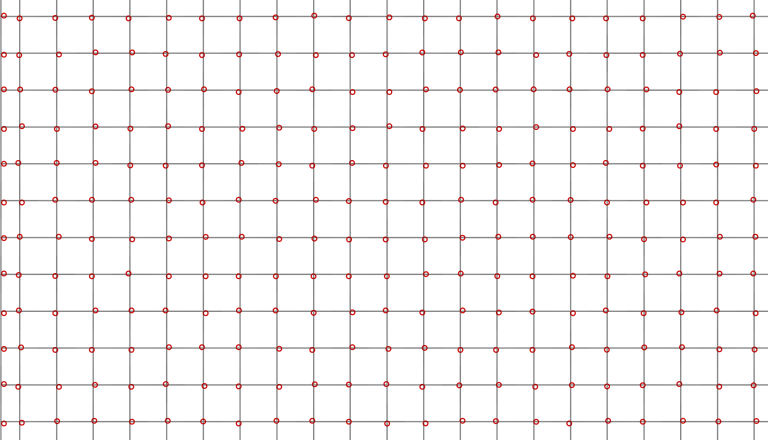
Write a WebGL 1 fragment shader that draws this pattern.

```glsl
precision highp float;
// A thin grey square grid on white, with a small red ring near every crossing.
// The nearest crossing is found by rounding; hashes shift lines and rings a little.
// One extra narrow column hugs the left edge.

uniform vec2 u_resolution;

// Lengths are fractions of the canvas width.
const vec2 GRID_ORIGIN = vec2(0.0258, 0.0238);
const vec2 GRID_PITCH = vec2(0.04781, 0.04797);
const float EDGE_LINE_X = 0.0012;
const float EDGE_RING_SHIFT = 0.0039;
const float LINE_WIDTH = 0.0018;
const float LINE_WOBBLE = 0.0004;
const float RING_RADIUS = 0.0030;
const float RING_WIDTH = 0.0017;
const vec2 RING_SHIFT_MIN = vec2(-0.0018, -0.0025);
const vec2 RING_SHIFT_MAX = vec2(0.0030, 0.0011);
const float TONE_VARIATION = 0.10;

const vec3 PAPER_COLOR = vec3(1.0);
const vec3 LINE_COLOR = vec3(0.51, 0.51, 0.51);
const vec3 RING_COLOR = vec3(0.81, 0.08, 0.08);

float hash(vec2 p) {
  vec3 q = fract(vec3(p.xyx) * 0.1031);
  q += dot(q, q.yzx + 33.33);
  return fract((q.x + q.y) * q.z);
}

// Share of a pixel covered by a band centred on distance zero.
float bandCoverage(float d, float width, float pixel) {
  float hi = min(d + 0.5 * pixel, 0.5 * width);
  float lo = max(d - 0.5 * pixel, -0.5 * width);
  return max(hi - lo, 0.0) / pixel;
}

// Position of the crossing, with a small fixed displacement per line.
vec2 crossingAt(vec2 id) {
  vec2 wobble = vec2(hash(vec2(id.x, 71.0)), hash(vec2(19.0, id.y))) - 0.5;
  return GRID_ORIGIN + id * GRID_PITCH + wobble * LINE_WOBBLE;
}

// Ring displacement, gathered towards the ends of its range.
vec2 ringShift(vec2 id) {
  vec2 h = vec2(hash(id + 7.0), hash(id + 53.0));
  return mix(RING_SHIFT_MIN, RING_SHIFT_MAX, smoothstep(0.2, 0.8, h));
}

void main() {
  float pixel = 1.0 / u_resolution.x;
  vec2 p = gl_FragCoord.xy * pixel;

  // Nearest crossing, with the edge column as a special case
  vec2 id = floor((p - GRID_ORIGIN) / GRID_PITCH + 0.5);
  bool edgeColumn = p.x < 0.5 * (EDGE_LINE_X + GRID_ORIGIN.x);
  if (edgeColumn) id.x = -1.0;
  vec2 crossing = crossingAt(id);
  vec2 shift = ringShift(id);
  if (edgeColumn) {
    crossing.x = EDGE_LINE_X;
    shift.x = EDGE_RING_SHIFT;
  }

  // Grid lines, with a slight tone change along each segment
  vec2 d = p - crossing;
  float vertical = bandCoverage(d.x, LINE_WIDTH, pixel);
  float horizontal = bandCoverage(d.y, LINE_WIDTH, pixel);
  float tone = 1.0 - TONE_VARIATION * hash(id + 131.0);
  float ink = max(vertical, horizontal) * tone;
  vec3 color = mix(PAPER_COLOR, LINE_COLOR, ink);

  // Ring near the crossing, darker where it passes over a line
  float ring = bandCoverage(length(d - shift) - RING_RADIUS, RING_WIDTH, pixel);
  vec3 ringColor = RING_COLOR * (1.0 - 0.25 * ink);
  color = mix(color, ringColor, ring);

  gl_FragColor = vec4(color, 1.0);
}
```
